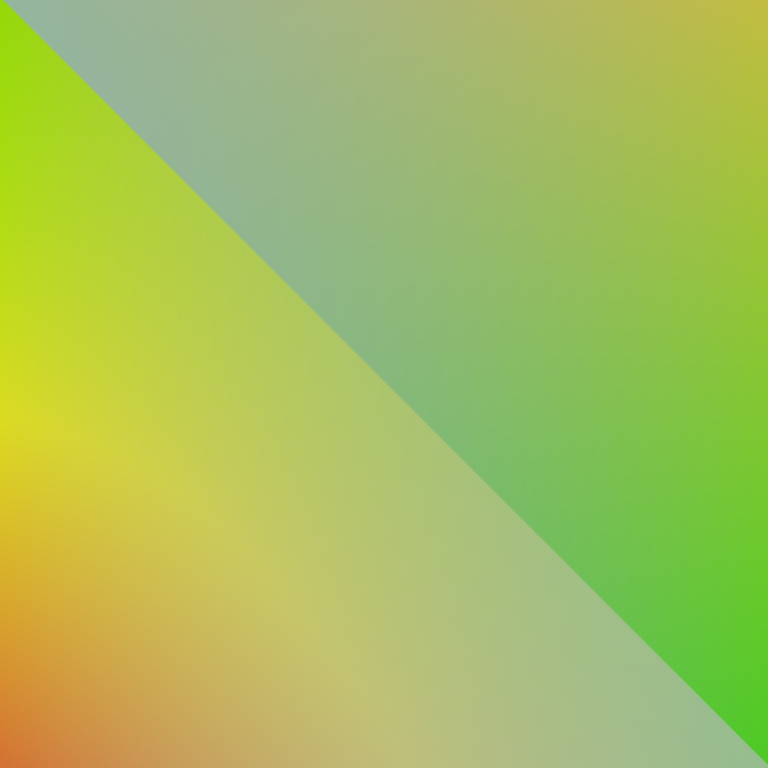
Reproduce this background procedurally as a three.js fragment shader.

```glsl
varying vec2 vUv;

const float SPLIT = 1.004;          // x + y along the dividing diagonal
const float EDGE_SOFTNESS = 0.0015;

// Quadratic blend over a triangle: three corners and three edge midpoints.
// w holds the barycentric weights of corners a, b and c.
vec3 quadraticPatch(vec3 w, vec3 a, vec3 b, vec3 c, vec3 ab, vec3 bc, vec3 ca) {
  vec3 corner = w * (2.0 * w - 1.0);
  vec3 middle = 4.0 * w * w.yzx;
  return a * corner.x + b * corner.y + c * corner.z
       + ab * middle.x + bc * middle.y + ca * middle.z;
}

// Hue in degrees, saturation and value from 0 to 1.
vec3 hsvToRgb(vec3 hsv) {
  vec3 ramp = abs(fract(hsv.x / 360.0 + vec3(0.0, 2.0, 1.0) / 3.0) * 6.0 - 3.0);
  return hsv.z * mix(vec3(1.0), clamp(ramp - 1.0, 0.0, 1.0), hsv.y);
}

// Orange through yellow to lime, fading to sage; blended by hue.
vec3 warmTriangle(vec2 p) {
  vec3 weights = vec3(1.0 - p.x - p.y, p.y, p.x);
  vec3 orange = vec3(23.0, 0.76, 0.83);
  vec3 lime = vec3(80.0, 0.96, 0.85);
  vec3 sage = vec3(112.0, 0.24, 0.74);
  vec3 yellow = vec3(62.5, 0.86, 0.86);
  vec3 olive = vec3(76.5, 0.45, 0.77);
  vec3 khaki = vec3(57.0, 0.37, 0.75);
  return hsvToRgb(quadraticPatch(weights, orange, lime, sage, yellow, olive, khaki));
}

// Grey teal through moss to gold and vivid green.
vec3 coolTriangle(vec2 p) {
  vec3 weights = vec3(1.0 - p.x, p.x + p.y - 1.0, 1.0 - p.y);
  vec3 teal = vec3(0.58, 0.71, 0.62);
  vec3 gold = vec3(0.76, 0.74, 0.25);
  vec3 green = vec3(0.30, 0.79, 0.14);
  vec3 stone = vec3(0.66, 0.71, 0.48);
  vec3 leaf = vec3(0.52, 0.78, 0.19);
  vec3 moss = vec3(0.53, 0.72, 0.49);
  return quadraticPatch(weights, teal, gold, green, stone, leaf, moss);
}

void main() {
  // Signed distance to the diagonal, positive in the upper right.
  float side = (vUv.x + vUv.y - SPLIT) * inversesqrt(2.0);
  float upper = smoothstep(-EDGE_SOFTNESS, EDGE_SOFTNESS, side);
  vec3 color = mix(warmTriangle(vUv), coolTriangle(vUv), upper);
  gl_FragColor = vec4(clamp(color, 0.0, 1.0), 1.0);
}
```
